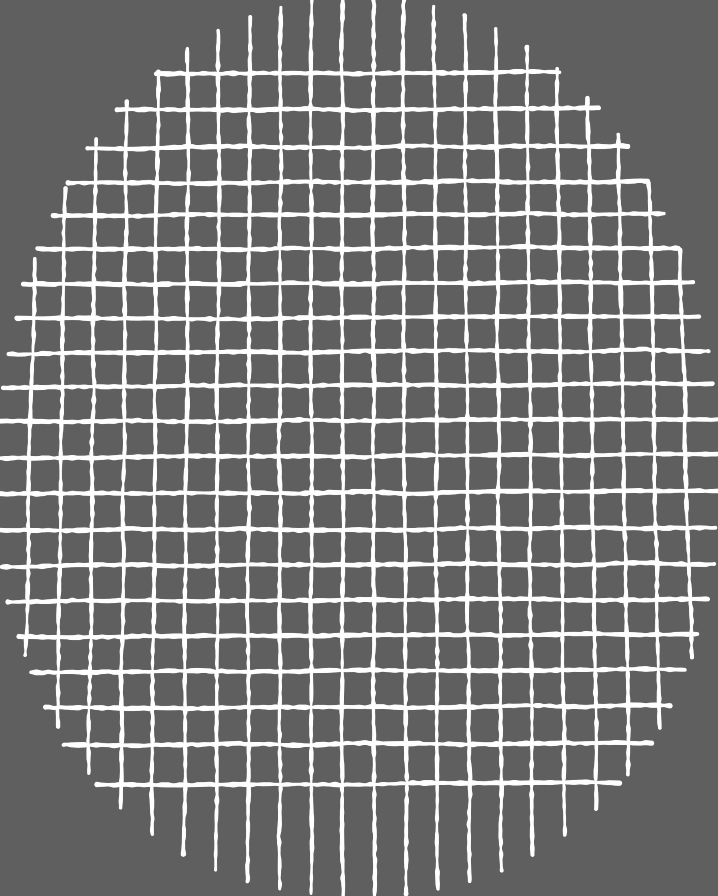
Write a Shadertoy shader that draws this pattern.

```glsl
float hash(vec2 p) {
    p = fract(p * vec2(0.1031, 0.1030));
    p += dot(p, p.yx + 33.33);
    return fract((p.x + p.y) * p.x);
}

float noise(vec2 p) {
    vec2 cell = floor(p), f = fract(p);
    f = f * f * (3.0 - 2.0 * f);
    return mix(mix(hash(cell), hash(cell + vec2(1, 0)), f.x),
               mix(hash(cell + vec2(0, 1)), hash(cell + vec2(1, 1)), f.x), f.y);
}

// Reach of a unit superellipse at offset d from its centre
float reach(float d, float power) {
    return pow(max(1.0 - pow(min(abs(d), 1.0), power), 0.0), 1.0 / power);
}

// Slow sideways drift of a hand-drawn stroke
float wander(float along, float seed) {
    return (noise(vec2(along * 16.0 + 40.0, seed * 7.0)) - 0.5) * 0.0024;
}

// Half width of the egg at height y, centred at 0.466
float eggHalfWidth(float y) {
    float d = y - 0.466;
    return 0.401 * (d > 0.0 ? reach(d / 0.5365, 2.1) : reach(d / 0.466, 2.2));
}

float columnDistance(vec2 p, float i) {
    float topX = -0.362 + 0.0343 * i;
    float bottomX = -0.3724 + 0.03542 * i;
    float top = 0.466 + 0.5365 * reach(topX / 0.401, 2.1);
    float bottom = 0.466 - 0.466 * reach(bottomX / 0.401, 2.2);
    float x = mix(bottomX, topX, (p.y - bottom) / (top - bottom));
    float past = max(max(p.y - top, bottom - p.y), 0.0);
    return length(vec2(p.x - x - wander(p.y, i), past)) - 0.0021;
}

float rowDistance(vec2 p, float i) {
    // Even spacing, with slight bunching towards the top, middle and bottom
    float depth = 0.0809 + 0.03926 * i
        + 0.0052 * exp(-0.5 * (i - 2.5) * (i - 2.5))
        - 0.0046 * exp(-0.18 * (i - 9.9) * (i - 9.9))
        + 0.0087 * exp2(1.3 * (i - 20.0));
    float y = 1.0 - depth;
    float halfWidth = eggHalfWidth(y) + 0.004 * (hash(vec2(i, 5.0)) - 0.3);
    float past = max(abs(p.x + 0.001) - halfWidth, 0.0);
    return length(vec2(past, p.y - y - 0.004 * p.x - wander(p.x, i + 50.0))) - 0.0025;
}

void mainImage(out vec4 fragColor, in vec2 fragCoord) {
    vec2 p = vec2(fragCoord.x - 0.5 * iResolution.x, fragCoord.y) / iResolution.y;

    // Grid strokes
    float d = 1.0;
    for (int i = 0; i < 22; i++) d = min(d, columnDistance(p, float(i)));
    for (int i = 0; i < 21; i++) d = min(d, rowDistance(p, float(i)));

    // Ragged chalk edge
    d += (noise(p * 150.0 + 200.0) - 0.5) * 0.0018;

    float soft = max(0.6 / iResolution.y, 0.0004);
    float ink = 1.0 - smoothstep(-soft, soft, d);
    vec3 slate = vec3(0.373), chalk = vec3(0.995);
    fragColor = vec4(mix(slate, chalk, ink), 1.0);
}
```
